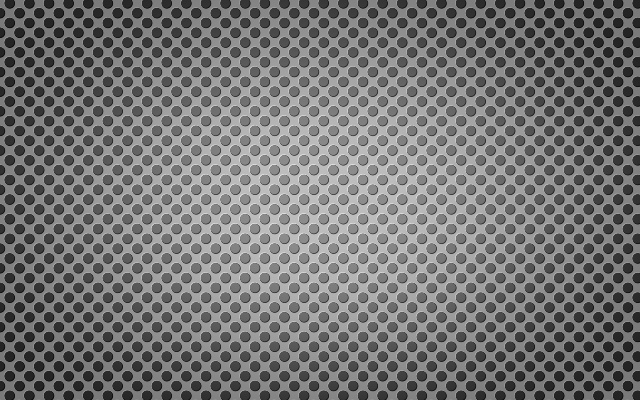
A Shadertoy shader for this pattern:

```glsl
#define PITCH 0.04906
#define FIRST_DOT vec2(0.0, 0.967)
#define HOLE_RADIUS 0.268
#define FACE_RADIUS 0.242
#define GLINT_RADIUS 0.282
#define BEVEL_SHIFT vec2(-0.020, 0.020)
#define GLINT_SHIFT vec2(-0.034, 0.034)
#define PLATE_TONES vec2(0.745, 0.475)
#define FACE_TONES vec2(0.550, 0.140)
#define RIM_TONES vec2(0.270, 0.050)
#define GLINT_GAIN 1.17
#define VIGNETTE_RANGE vec2(0.15, 1.25)

// Offset from the nearest dot of a staggered lattice with unit pitch
vec2 nearestDot(vec2 p) {
    vec2 corner = fract(p + 0.5) - 0.5;
    vec2 centre = fract(p) - 0.5;
    return dot(corner, corner) < dot(centre, centre) ? corner : centre;
}

// Antialiased disc coverage
float disc(vec2 p, float radius, float pixel) {
    return 1.0 - smoothstep(-0.5 * pixel, 0.5 * pixel, length(p) - radius);
}

float shade(vec2 tones, float falloff) {
    return mix(tones.x, tones.y, falloff);
}

void mainImage(out vec4 fragColor, in vec2 fragCoord) {
    vec2 uv = fragCoord / iResolution.xy;
    vec2 lattice = (fragCoord / iResolution.y - FIRST_DOT) / PITCH;
    float pixel = 1.0 / (iResolution.y * PITCH);
    vec2 cell = nearestDot(lattice);

    // Elliptical darkening, stronger on the dots than on the plate
    vec2 fromCentre = (2.0 * uv - 1.0) * vec2(1.0, 0.95);
    float falloff = smoothstep(VIGNETTE_RANGE.x, VIGNETTE_RANGE.y, length(fromCentre));

    // Plate, lit upper-left lip, dark rim, then the dot face
    float plate = shade(PLATE_TONES, falloff);
    float tone = mix(plate, plate * GLINT_GAIN, disc(cell - GLINT_SHIFT, GLINT_RADIUS, pixel));
    tone = mix(tone, shade(RIM_TONES, falloff), disc(cell, HOLE_RADIUS, pixel));
    tone = mix(tone, shade(FACE_TONES, falloff), disc(cell - BEVEL_SHIFT, FACE_RADIUS, pixel));

    fragColor = vec4(tone * vec3(1.0, 0.995, 1.0), 1.0);
}
```
